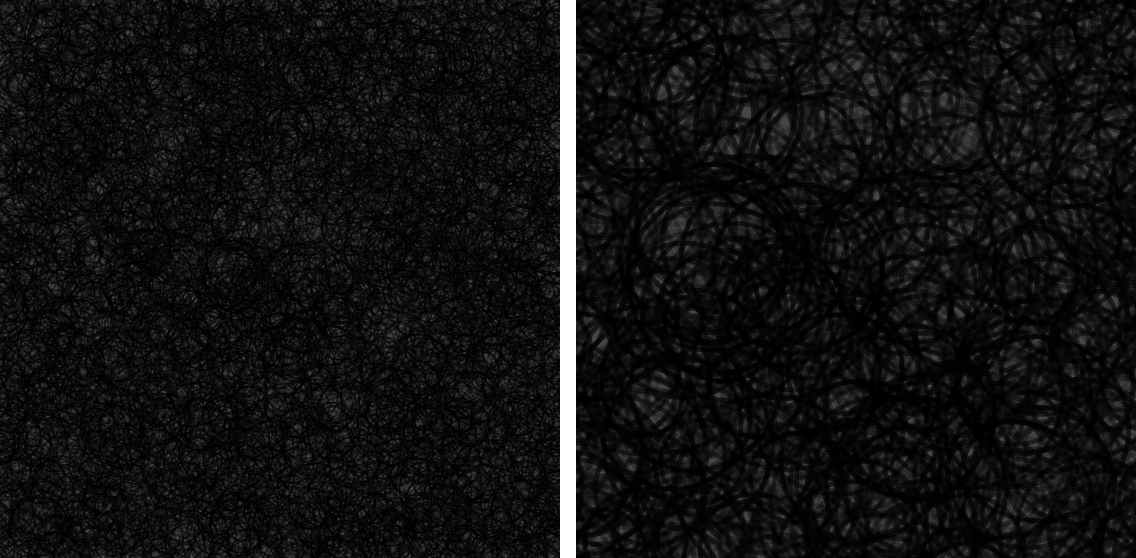
Left, the full canvas; right, a detail of the centre.
Reproduce this pattern procedurally as a WebGL 2 fragment shader.

```glsl
#version 300 es
precision highp float;
// Draws a dense tangle of thin translucent black rings over dim grey paper.

uniform vec2 u_resolution;
out vec4 fragColor;

const vec3 PAPER = vec3(0.275);       // grey seen through the gaps
const float CELL = 0.06;              // grid pitch, at least RADIUS_MAX
const float RADIUS_MIN = 0.024;
const float RADIUS_MAX = 0.058;
const float LINE_WIDTH = 0.0028;
const float INK_MIN = 0.2;            // opacity of the faintest ring
const float INK_MAX = 0.65;           // opacity of the darkest ring
const float RINGS_MIN = 18.0;         // rings per cell
const float RINGS_MAX = 30.0;
const float MARGIN = 0.03;            // how far centres may leave the canvas

// Four pseudo-random values in 0..1
vec4 hash4(vec3 seed) {
    vec4 h = fract(seed.xyzx * vec4(0.1031, 0.1030, 0.0973, 0.1099));
    h += dot(h, h.wzxy + 33.33);
    return fract((h.xxyz + h.yzzw) * h.zywx);
}

// Smooth coverage of a ring outline
float ringCoverage(vec2 offset, float radius, float pixel) {
    float edge = abs(length(offset) - radius) - 0.5 * LINE_WIDTH;
    return 1.0 - smoothstep(-0.6 * pixel, 0.6 * pixel, edge);
}

// Light left after passing through all rings centred in one cell
float cellLight(vec2 p, vec2 cell, vec2 extent, float pixel) {
    float light = 1.0;
    float count = floor(mix(RINGS_MIN, RINGS_MAX, hash4(vec3(cell + 17.0, 91.0)).x));
    for (float i = 0.0; i < count; i++) {
        vec4 h = hash4(vec3(cell + 17.0, i + 3.0));
        vec2 centre = (cell + h.xy) * CELL;
        vec2 outside = max(-centre, centre - extent);
        if (max(outside.x, outside.y) > MARGIN) continue;
        float radius = mix(RADIUS_MIN, RADIUS_MAX, h.z);
        float ink = mix(INK_MIN, INK_MAX, h.w * h.w);
        light *= 1.0 - ink * ringCoverage(p - centre, radius, pixel);
    }
    return light;
}

void main() {
    float pixel = 1.0 / u_resolution.y;
    vec2 p = gl_FragCoord.xy * pixel;
    vec2 extent = u_resolution * pixel;
    vec2 home = floor(p / CELL);

    // Rings reach no further than the neighbouring cells
    float light = 1.0;
    for (float y = -1.0; y <= 1.0; y++) {
        for (float x = -1.0; x <= 1.0; x++) {
            light *= cellLight(p, home + vec2(x, y), extent, pixel);
        }
    }
    fragColor = vec4(PAPER * light, 1.0);
}
```
